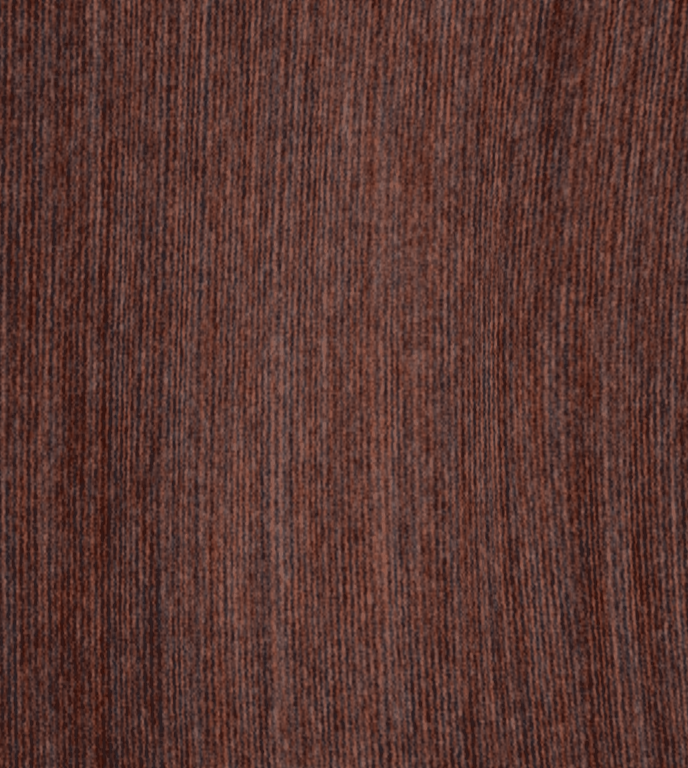
This texture is drawn by a WebGL 2 fragment shader. Its source:

```glsl
#version 300 es
precision highp float;
// Dark reddish wood veneer with fine, nearly vertical grain.
// Long straight sine ribs, warm on their crests and grey in the gaps, follow
// a gently bent coordinate; fine specks and cellular pores roughen them.

uniform vec2 u_resolution;
out vec4 fragColor;

const vec3 DARK_WOOD = vec3(0.220, 0.115, 0.104);
const vec3 LIGHT_WOOD = vec3(0.485, 0.332, 0.298);
const vec3 WARM_SHIFT = vec3(0.040, -0.050, -0.085);
const float RIB_COUNT = 112.0;          // ribs per canvas height
const float RIB_RAGGEDNESS = 0.24;      // edge displacement, in ribs
const float RIB_DRIFT = 0.75;           // uneven spacing, in ribs
const float RIB_CONTRAST = 0.30;
const float STREAK_CONTRAST = 0.36;
const float FIBRE_CONTRAST = 0.34;
const float SPECK_CONTRAST = 0.56;
const float FLECK_CONTRAST = 0.25;
const float LIGHT_FLECK_SHARE = 0.30;
const vec2 FLECK_CELLS = vec2(150.0, 85.0);
const vec2 PINCH_CENTER = vec2(0.635, 0.52);

float hash(vec2 p) {
    vec3 q = fract(vec3(p.xyx) * 0.1031);
    q += dot(q, q.yzx + 33.33);
    return fract((q.x + q.y) * q.z);
}

// Value noise centred on zero, from -0.5 to 0.5.
float noise(vec2 p) {
    vec2 i = floor(p);
    vec2 f = fract(p);
    f = f * f * (3.0 - 2.0 * f);
    float low = mix(hash(i), hash(i + vec2(1.0, 0.0)), f.x);
    float high = mix(hash(i + vec2(0.0, 1.0)), hash(i + vec2(1.0)), f.x);
    return mix(low, high, f.y) - 0.5;
}

// Horizontal grain coordinate: slow bends and a zone where lines converge.
float grainCoordinate(vec2 p) {
    float bend = 0.030 * sin(2.6 * p.y + 0.4) * smoothstep(0.0, 0.45, p.x);
    bend += 0.005 * sin(7.0 * p.x + 4.0 * p.y);
    vec2 d = p - PINCH_CENTER;
    float pinch = 0.3 * d.x * exp(-200.0 * d.x * d.x - 9.0 * d.y * d.y);
    return p.x + bend + pinch;
}

// Cellular pores: negative for dark dashes, positive for light ones.
float flecks(vec2 p) {
    vec2 cell = floor(p);
    float sum = 0.0;
    for (int y = -1; y <= 1; y++) {
        for (int x = -1; x <= 1; x++) {
            vec2 id = cell + vec2(x, y);
            vec2 center = id + vec2(hash(id + 11.3), hash(id + 47.9));
            float radius = mix(0.15, 0.60, hash(id + 83.1));
            float mask = 1.0 - smoothstep(0.4 * radius, radius + 0.15, length(p - center));
            float tone = hash(id + 5.7) < LIGHT_FLECK_SHARE ? 1.0 : -0.6;
            sum += tone * mask;
        }
    }
    return clamp(sum, -1.0, 1.0);
}

void main() {
    vec2 p = gl_FragCoord.xy / u_resolution.y;
    vec2 g = vec2(grainCoordinate(p) + 1.0, p.y + 1.0);

    // Straight ribs with ragged edges, uneven spacing and strength
    float offset = RIB_RAGGEDNESS * noise(g * vec2(112.0, 190.0))
                 + RIB_DRIFT * noise(g * vec2(38.0, 0.6));
    float rib = sin(6.28318 * (g.x * RIB_COUNT + offset));
    float ribStrength = 1.0 + 0.9 * noise(g * vec2(45.0, 9.0) + 31.0);

    // Long streaks, short fibres and fine specks
    float streak = noise(g * vec2(112.0, 1.5) + 70.0)
                 + 0.35 * noise(g * vec2(33.0, 0.8) + 19.0)
                 + 0.5 * noise(g * vec2(85.0, 6.0) + 37.0);
    float fibre = noise(g * vec2(220.0, 36.0) + 7.0);
    float speck = noise(g * vec2(370.0, 330.0) + 53.0);
    float fleck = flecks(g * FLECK_CELLS);

    // Broad light: paler middle, darker left side and lower edge
    vec2 fromMiddle = (p - vec2(0.50, 0.50)) * vec2(1.0, 0.55);
    float glow = 0.26 * exp(-9.0 * dot(fromMiddle, fromMiddle)) - 0.13;
    glow -= 0.11 * (1.0 - smoothstep(0.0, 0.35, p.x)) * (1.0 - 0.5 * p.y);
    glow -= 0.05 * (1.0 - smoothstep(0.0, 0.3, p.y));

    float tone = 0.515 + glow + RIB_CONTRAST * ribStrength * rib
               + STREAK_CONTRAST * streak + FIBRE_CONTRAST * fibre
               + SPECK_CONTRAST * speck + FLECK_CONTRAST * fleck;

    // Warm brown ribs against greyer gaps
    float warmth = 0.05 + 0.28 * ribStrength * rib
                 + 0.50 * noise(g * vec2(112.0, 14.0) + 91.0)
                 + 0.40 * noise(g * vec2(95.0, 1.5) + 43.0)
                 + 0.65 * noise(g * vec2(230.0, 120.0) + 27.0);

    vec3 color = mix(DARK_WOOD, LIGHT_WOOD, clamp(tone, -0.1, 1.2));
    color += WARM_SHIFT * clamp(warmth, -0.65, 0.65);
    fragColor = vec4(clamp(color, 0.0, 1.0), 1.0);
}
```
